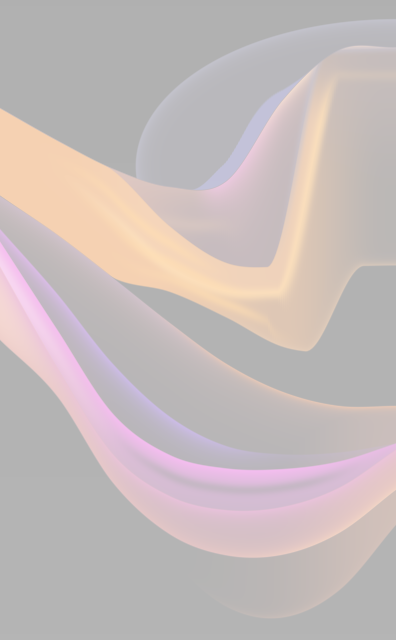
Write a Shadertoy shader that draws this background.

```glsl
// Draws translucent silk ribbons in peach, pink and violet over a soft grey ground.

// Height difference to distance in canvas heights.
float toDistance(float d) {
    return d / max(length(vec2(dFdx(d), dFdy(d))) * iResolution.y, .2);
}

// Distance below a smooth curve through eight evenly spaced heights.
float below(vec2 p, vec4 a, vec4 b) {
    float k[8] = float[8](a.x, a.y, a.z, a.w, b.x, b.y, b.z, b.w);
    float t = clamp(p.x, 0., .9999) * 7.;
    int i = int(t);
    float f = t - float(i), p1 = k[i], p2 = k[i + 1];
    float p0 = i > 0 ? k[max(i - 1, 0)] : 2. * p1 - p2;
    float p3 = i < 6 ? k[min(i + 2, 7)] : 2. * p2 - p1;
    float h = p1 + .5 * f * (p2 - p0 + f * (2. * p0 - 5. * p1 + 4. * p2 - p3
            + f * (3. * (p1 - p2) + p3 - p0)));
    return toDistance(h - p.y);
}

float cover(float d) {
    float px = 1. / iResolution.y;
    return smoothstep(-px, px, d);
}

// Light fading inward from an edge.
float rim(float d, float width) {
    return cover(d) * exp(-max(d, 0.) / width);
}

// Soft line of light.
float glow(float d, float width) {
    return exp(-d * d / (width * width));
}

// Rises from a to b, falls from c to d.
float window(float x, float a, float b, float c, float d) {
    return smoothstep(a, b, x) * (1. - smoothstep(c, d, x));
}

void tint(inout vec3 col, float r, float g, float b, float amount) {
    col = mix(col, vec3(r, g, b), amount);
}

// Large pale bubble behind the upper fold.
void paintHalo(inout vec3 col, vec2 p, float crest) {
    float d = toDistance(1. - length((p - vec2(1, .74)) / vec2(.657, .23)));
    tint(col, .735, .73, .75, .75 * cover(d) * cover(-crest));
    tint(col, .79, .79, .84, .65 * rim(d, .012) * cover(-crest));
}

// Peach ribbon that dips and climbs to the upper right.
void paintUpper(inout vec3 col, vec2 p, float crest) {
    float x = p.x;
    vec2 up = vec2(0, 1);
    float fold = below(p - up * .335 * smoothstep(.674, .826, x),
        vec4(.831, .781, .733, .646), vec4(.589, .583, .587, .59));
    float band = below(p - up * .34 * smoothstep(.7, .86, x),
        vec4(.785, .733, .659, .581), vec4(.544, .542, .544, .544));
    float hem = -below(p - up * .137 * smoothstep(.77, .92, x),
        vec4(.694, .632, .566, .544), vec4(.504, .458, .448, .448));

    // Blue and pink lining beside the climbing crest.
    float lining = window(x, .48, .56, .62, .79);
    tint(col, .77, .77, .87, .85 * cover(-crest) * cover(crest + .024 * lining));

    // Back of the fold, then its front.
    vec3 silk = mix(vec3(.9, .79, .75), vec3(.775, .735, .745), smoothstep(.2, .55, x));
    tint(silk, .87, .79, .77, .7 * rim(crest, .03));
    tint(silk, .94, .79, .9, .85 * rim(crest, .022) * lining);
    tint(silk, .97, .89, .83, .9 * rim(crest, .008) * smoothstep(.6, .75, x));
    tint(silk, .86, .79, .76, .6 * glow(crest - .055, .012) * window(x, .25, .4, .5, .65));
    vec3 front = mix(vec3(.96, .82, .7), vec3(.87, .78, .71), smoothstep(.35, .72, x));
    tint(front, .735, .72, .715, smoothstep(.72, .98, x));
    tint(front, .79, .75, .745, .7 * smoothstep(.7, .9, p.y) * smoothstep(.7, .8, x));
    silk = mix(silk, front, cover(fold));

    // Bright folds following the dip.
    float live = 1. - smoothstep(.8, .92, p.y) * smoothstep(.5, .8, x);
    tint(silk, .96, .84, .74, .75 * live * window(x, .15, .4, .78, .9) * cover(fold) * cover(-band));
    tint(silk, .99, .88, .74, .8 * live * glow(band, .009) * smoothstep(.1, .4, x));
    for (float i = 0.; i < 3.; i++) {
        float line = fold - (.22 + .27 * i) * (fold + hem);
        float reach = window(x - .08 * i, .08, .38, .42, .6);
        tint(silk, 1., .87, .7, .6 * reach * glow(line, .008));
    }
    tint(silk, .8, .78, .81, .7 * glow(fold, .006) * smoothstep(.68, .78, x));
    tint(silk, .92, .83, .75, .65 * rim(hem, .006) * smoothstep(.5, .7, x));
    col = mix(col, silk, cover(crest) * cover(hem));
}

// Sweep of pink and violet layers with a faint veil below.
void paintLower(inout vec3 col, vec2 p) {
    float x = p.x, left = 1. - smoothstep(0., .35, x), right = smoothstep(.65, 1., x);
    float top = below(p, vec4(.694, .634, .566, .496), vec4(.432, .388, .366, .366));
    float violet = below(p, vec4(.642, .542, .431, .349), vec4(.303, .29, .293, .307));
    float pink = below(p, vec4(.622, .486, .353, .289), vec4(.268, .267, .279, .307));
    float rose = below(p, vec4(.583, .427, .29, .225), vec4(.203, .208, .238, .297));
    float hem = -below(p, vec4(.469, .382, .245, .165), vec4(.132, .133, .167, .234));
    float veil = -below(p, vec4(.469, .382, .238, .128), vec4(.052, .035, .078, .18));

    float shown = smoothstep(.45, .75, x) * cover(veil) * cover(-hem);
    col = mix(col, mix(vec3(.735, .715, .71), vec3(.82, .755, .73), right), shown);
    tint(col, .84, .77, .74, .6 * shown * rim(veil, .006));

    vec3 silk = mix(vec3(.715, .71, .715), vec3(.79, .745, .735), max(right, rim(top, .045)));
    tint(silk, .83, .77, .84, .65 * rim(top, .015) * (1. - smoothstep(.4, .65, x)));
    tint(silk, .95, .8, .71, .85 * rim(top, .005) * smoothstep(.3, .6, x));
    tint(silk, .81 + .08 * left, .74, .93, .9 * rim(violet, .018) * (1. - .75 * smoothstep(.45, .75, x)));
    silk = mix(silk, mix(vec3(.8, .74, .8), vec3(.93, .8, .88), left), cover(pink));
    tint(silk, .97, .74, .95, rim(pink, .03) * (.95 - .3 * right));
    tint(silk, .98, .87, .96, .7 * glow(pink - .02, .012) * left);
    tint(silk, .74, .71, .74, .7 * glow(.5 * (pink + rose), .008) * window(x, .25, .45, .75, .95));
    vec3 base = mix(vec3(.81, .745, .765), vec3(.97, .87, .83), left);
    silk = mix(silk, mix(base, vec3(.88, .78, .76), right), cover(rose));
    tint(silk, .93, .76, .88, .85 * rim(rose, .018));
    tint(silk, .92, .79, .78, .75 * rim(hem, .022));
    tint(silk, .96, .85, .77, .8 * rim(hem, .007) * smoothstep(.45, .9, x));
    col = mix(col, silk, cover(top) * cover(hem));
}

void mainImage(out vec4 fragColor, in vec2 fragCoord) {
    vec2 p = fragCoord / iResolution.xy;
    float crest = below(p, vec4(.831, .781, .736, .708), vec4(.717, .844, .922, .926));
    vec3 col = vec3(.708 - .016 * p.y);
    paintHalo(col, p, crest);
    paintUpper(col, p, crest);
    paintLower(col, p);
    fragColor = vec4(col, 1);
}
```
